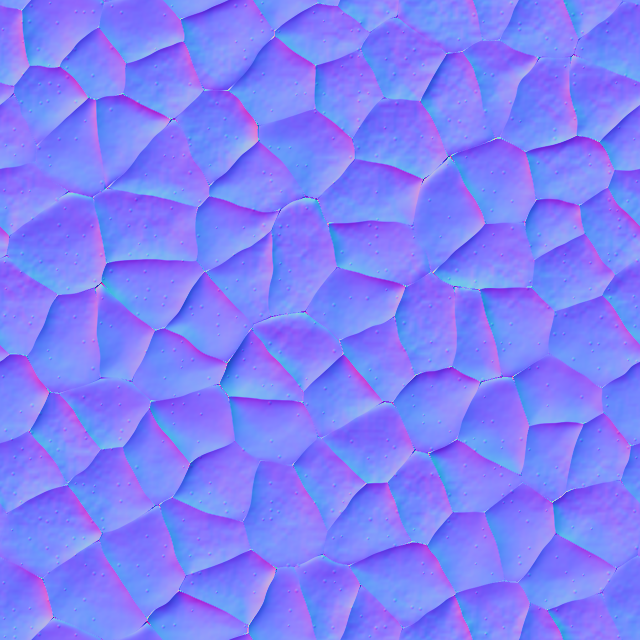
This texture map is drawn by a Shadertoy shader. Its source:

```glsl
// Tiling normal map of overlapping, rounded hide scales with fine pores.

// Whole-number lattice basis: 92 slanted cells fit the tile exactly.
const mat2 TO_LATTICE = mat2(8, -6, 6, 7);
const mat2 ADJUGATE = mat2(7, 6, -6, 8);
const float CELLS = 92.0;

vec2 wrap(vec2 i, float period) {
    return floor(mod(i + 0.5, period));
}

vec2 hash22(vec2 p) {
    vec3 q = fract(p.xyx * vec3(0.1031, 0.1030, 0.0973));
    q += dot(q, q.yzx + 33.33);
    return fract((q.xx + q.yz) * q.zy);
}

// Value noise in -1..1 that repeats once per tile
float noise(vec2 uv, float freq, float seed) {
    vec2 p = uv * freq, i = floor(p), f = p - i;
    f = f * f * f * (f * (f * 6.0 - 15.0) + 10.0);
    float a = hash22(wrap(i, freq) + seed).x;
    float b = hash22(wrap(i + vec2(1, 0), freq) + seed).x;
    float c = hash22(wrap(i + vec2(0, 1), freq) + seed).x;
    float d = hash22(wrap(i + vec2(1, 1), freq) + seed).x;
    return 2.0 * mix(mix(a, b, f.x), mix(c, d, f.x), f.y) - 1.0;
}

// Same random pair for every copy of a lattice cell
vec2 cellRandom(vec2 cell, float seed) {
    return hash22(wrap(ADJUGATE * cell, CELLS) + seed);
}

// Vector from lattice position q to the centre of a cell, in canvas units
vec2 toCentre(vec2 cell, vec2 q) {
    vec2 jitter = 0.5 + 0.74 * (cellRandom(cell, 7.0) - 0.5);
    return ADJUGATE * (cell + jitter - q) / CELLS;
}

// Domed scale with a narrow upper and a wide lower bevel
float scaleHeight(vec2 uv) {
    uv += 0.007 * vec2(noise(uv, 15.0, 11.0), noise(uv, 15.0, 23.0));
    uv += 0.002 * vec2(noise(uv, 38.0, 31.0), noise(uv, 38.0, 43.0));
    vec2 q = TO_LATTICE * uv, base = floor(q);

    // Nearest centre
    vec2 nearest = base, centre = vec2(9.0);
    for (int y = -1; y <= 1; y++)
    for (int x = -1; x <= 1; x++) {
        vec2 cell = base + vec2(x, y), c = toCentre(cell, q);
        if (dot(c, c) < dot(centre, centre)) {
            centre = c;
            nearest = cell;
        }
    }

    // Smooth minimum of the border distances rounds the corners
    float sum = 0.0;
    for (int y = -2; y <= 2; y++)
    for (int x = -2; x <= 2; x++) {
        if (x == 0 && y == 0) continue;
        vec2 c = toCentre(nearest + vec2(x, y), q);
        float border = dot(0.5 * (c + centre), normalize(c - centre));
        sum += exp(-240.0 * border);
    }
    float edge = max(-log(sum) / 240.0, -0.004);

    vec2 r = -centre;
    float width = mix(0.009, 0.019, smoothstep(0.04, -0.04, r.y));
    vec2 tilt = 0.22 * (cellRandom(nearest, 61.0) - 0.5);
    float body = 0.009 + dot(tilt, r) - dot(r * r, vec2(0.6, 1.5));
    return body * (1.0 - exp(-edge / width));
}

// Sparse round pores on a jittered grid
float pores(vec2 uv) {
    vec2 p = uv * 72.0, i = floor(p);
    vec2 id = wrap(i, 72.0), rnd = hash22(id + 83.0);
    float d = length(p - i - 0.3 - 0.4 * hash22(id + 97.0));
    float size = mix(0.14, 0.28, rnd.y);
    return step(rnd.x, 0.13) * (1.0 - smoothstep(0.0, size, d));
}

float height(vec2 uv) {
    float rough = 0.6 + 0.4 * noise(uv, 9.0, 5.0);
    float h = scaleHeight(uv);
    h += 0.0013 * noise(uv, 24.0, 13.0);
    h += rough * 0.0007 * noise(uv, 62.0, 17.0);
    h += rough * 0.0004 * noise(uv, 124.0, 19.0);
    return h - 0.0008 * pores(uv);
}

void mainImage(out vec4 fragColor, in vec2 fragCoord) {
    vec2 uv = fragCoord / iResolution.xy;

    // Central differences; green points down the canvas
    vec2 e = vec2(0.0011, 0.0);
    float dx = height(uv + e.xy) - height(uv - e.xy);
    float dy = height(uv + e.yx) - height(uv - e.yx);
    vec3 normal = normalize(vec3(-dx, dy, 2.0 * e.x));

    fragColor = vec4(0.5 + 0.5 * normal, 1.0);
}
```
